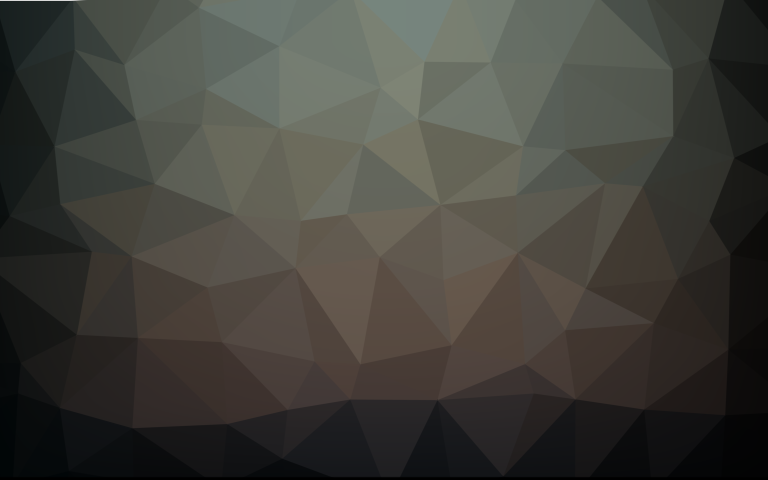
Reproduce this background procedurally as a WebGL 1 fragment shader.

```glsl
precision highp float;
// Dim low-poly backdrop: a jittered grid is cut into triangles, each one
// filled with a muted colour taken near its centre. Sage light at the top
// fades through warm taupe to near black along the bottom and sides.

uniform vec2 u_resolution;

const vec2 GRID = vec2(10.5, 7.0);

float hash(vec2 p) {
  vec3 q = fract(p.xyx * vec3(0.1031, 0.1030, 0.0973));
  q += dot(q, q.yzx + 33.33);
  return fract((q.x + q.y) * q.z);
}

// Grid corner pushed off its regular place
vec2 corner(vec2 id) {
  vec2 jitter = vec2(hash(id + 17.0), hash(id + 53.0)) - 0.5;
  return id + 0.66 * jitter;
}

// Smooth light: vertical colour ramp with a falloff to both sides
vec3 backdrop(vec2 uv) {
  uv = clamp(uv, 0.0, 1.0);
  vec3 c = mix(vec3(0.03, 0.04, 0.05), vec3(0.12, 0.12, 0.13), smoothstep(0.0, 0.09, uv.y));
  c = mix(c, vec3(0.25, 0.21, 0.20), smoothstep(0.07, 0.18, uv.y));
  c = mix(c, vec3(0.34, 0.29, 0.26), smoothstep(0.16, 0.30, uv.y));
  c = mix(c, vec3(0.40, 0.36, 0.32), smoothstep(0.28, 0.43, uv.y));
  c = mix(c, vec3(0.43, 0.44, 0.39), smoothstep(0.40, 0.68, uv.y));
  c = mix(c, vec3(0.46, 0.50, 0.46), smoothstep(0.64, 0.92, uv.y));
  float side = min(abs(uv.x - 0.5) * 2.0, 1.0);
  c *= 1.0 - 0.88 * pow(side, 2.2);
  // Cool tint on the left edge
  return c + vec3(-0.008, 0.010, 0.015) * (1.0 - smoothstep(0.0, 0.25, uv.x));
}

float edgeDistance(vec2 p, vec2 a, vec2 b) {
  vec2 e = b - a;
  vec2 d = p - a;
  return (e.x * d.y - e.y * d.x) / length(e);
}

// Facet colour in rgb, weighted by its coverage in alpha
vec4 facet(vec2 p, vec2 a, vec2 b, vec2 c, float pixel) {
  float inside = min(edgeDistance(p, a, b), min(edgeDistance(p, b, c), edgeDistance(p, c, a)));
  float cover = smoothstep(-pixel, pixel, inside);
  vec2 centre = (a + b + c) / 3.0;
  vec3 tone = mix(backdrop(centre / GRID), backdrop(p / GRID), 0.2);
  float shade = hash(floor(centre * 97.0)) - 0.5;
  float warmth = hash(floor(centre * 61.0) + 9.0) - 0.5;
  tone *= 1.0 + 0.18 * shade + 0.07 * warmth * vec3(1.0, 0.0, -1.0);
  return vec4(tone, 1.0) * cover;
}

void main() {
  vec2 uv = gl_FragCoord.xy / u_resolution;
  vec2 p = uv * GRID;
  vec2 cell = floor(p);
  float pixel = 0.7 * GRID.y / u_resolution.y;

  // Sum the facets of the nearby cells
  vec4 sum = vec4(backdrop(uv), 1.0) * 0.0001;
  for (int j = -1; j <= 1; j++) {
    for (int i = -1; i <= 1; i++) {
      vec2 id = cell + vec2(float(i), float(j));
      vec2 a = corner(id);
      vec2 b = corner(id + vec2(1.0, 0.0));
      vec2 c = corner(id + vec2(1.0, 1.0));
      vec2 d = corner(id + vec2(0.0, 1.0));
      // Split each quad along its shorter diagonal
      if (distance(a, c) < distance(b, d)) {
        sum += facet(p, a, b, c, pixel) + facet(p, a, c, d, pixel);
      } else {
        sum += facet(p, a, b, d, pixel) + facet(p, b, c, d, pixel);
      }
    }
  }
  vec3 colour = sum.rgb / sum.a;

  // Thin black line along the bottom
  colour *= smoothstep(0.004, 0.008, uv.y);
  // Pale sliver at the top left
  float sliver = smoothstep(0.997, 0.999, uv.y) * (1.0 - smoothstep(0.09, 0.115, uv.x));
  colour = mix(colour, vec3(0.85), sliver);

  gl_FragColor = vec4(colour, 1.0);
}
```
